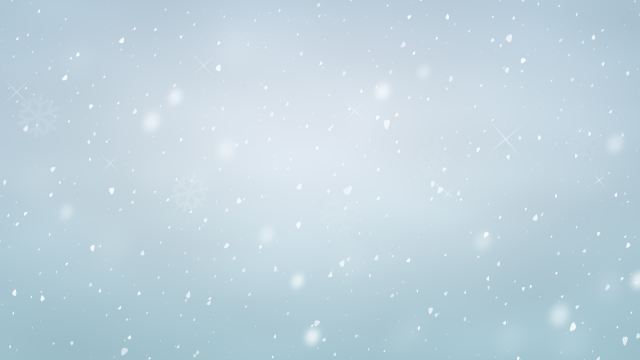
A Shadertoy shader for this background:

```glsl
// Soft winter sky: a pale glow over a steel-blue gradient with faint haze,
// layered hashed-grid snow, blurred out-of-focus flakes, thin diagonal
// glints and a few ghostly six-armed crystals. Lengths are canvas heights.

const vec3 EDGE_COLOR = vec3(0.605, 0.735, 0.790);
const vec3 GLOW_COLOR = vec3(0.860, 0.900, 0.930);
const vec3 SNOW_COLOR = vec3(0.975, 0.992, 1.0);
const vec3 HEIGHT_TINT = vec3(0.010, -0.005, 0.004);
const vec2 GLOW_CENTER = vec2(0.48, 0.60);   // fraction of the canvas
const vec2 GLOW_SIZE = vec2(0.56, 0.48);
const float HAZE_AMOUNT = 0.035;
const float FALL_ANGLE = 1.13;               // long axis of the flakes
const float FLAKE_BLUR = 0.0018;
const int BOKEH_COUNT = 26;
const int GLINT_COUNT = 8;
const int CRYSTAL_COUNT = 5;
const float PI = 3.14159265;

vec4 hash4(vec2 p) {
    vec4 q = fract(p.xyxy * vec4(0.1031, 0.1030, 0.0973, 0.1099));
    q += dot(q, q.wzxy + 33.33);
    return fract((q.xxyz + q.yzzw) * q.zywx);
}

vec2 rotate(vec2 p, float a) {
    float c = cos(a), s = sin(a);
    return vec2(c * p.x + s * p.y, c * p.y - s * p.x);
}

float gradientDot(vec2 cell, vec2 offset) {
    float a = 2.0 * PI * hash4(cell).x;
    return dot(vec2(cos(a), sin(a)), offset);
}

float gradientNoise(vec2 p) {
    vec2 i = floor(p), f = fract(p);
    vec2 u = f * f * f * (f * (f * 6.0 - 15.0) + 10.0);
    vec2 e = vec2(1.0, 0.0);
    return mix(mix(gradientDot(i, f), gradientDot(i + e, f - e), u.x),
               mix(gradientDot(i + e.yx, f - e.yx), gradientDot(i + 1.0, f - 1.0), u.x), u.y);
}

float segmentDistance(vec2 p, vec2 a, vec2 b) {
    vec2 ab = b - a;
    return length(p - a - ab * clamp(dot(p - a, ab) / dot(ab, ab), 0.0, 1.0));
}

// One flake per occupied grid cell; radii.x to radii.y, small ones favoured.
float snowLayer(vec2 p, float cellSize, float share, vec2 radii, float opacity, float seed, float px) {
    vec2 g = rotate(p, seed * 0.7) / cellSize + seed * 7.3;
    vec2 cell = floor(g);
    vec4 h = hash4(cell + seed * 31.0), k = hash4(cell + seed * 57.0 + 11.0);
    float clumps = 1.0 + 0.9 * gradientNoise(cell * cellSize * 3.0 + seed);
    if (h.z > share * clumps) return 0.0;

    vec2 d = rotate((fract(g) - mix(vec2(0.13), vec2(0.87), h.xy)) * cellSize, -seed * 0.7);
    d = rotate(d, FALL_ANGLE + 0.7 * (k.x - 0.5));
    d *= vec2(0.76, mix(1.0, 1.4, k.y));
    float radius = mix(radii.x, radii.y, k.z * k.z);
    float wobble = 1.0 + 0.12 * sin(3.0 * atan(d.y, d.x + 1e-5) + 6.3 * k.w);
    float blur = max(FLAKE_BLUR, 0.6 * px);
    float mask = 1.0 - smoothstep(radius - blur, radius + blur, length(d) * wobble);
    return mask * opacity * mix(0.55, 1.0, h.w);
}

// Blurred flakes: mostly low on the canvas, every third one bright.
float bokeh(vec2 p, float aspect) {
    float clear = 1.0;
    for (int i = 0; i < BOKEH_COUNT; i++) {
        vec4 h = hash4(vec2(float(i) * 3.7, 71.0));
        bool bright = i % 2 == 0;
        vec2 center = vec2(aspect * fract(float(i) * 0.618 + 0.12 * h.x), 0.85 * pow(h.y, 1.5) + 0.03);
        float radius = bright ? mix(0.020, 0.033, h.z) : mix(0.035, 0.065, h.z);
        float opacity = bright ? mix(0.25, 0.75, h.w) : mix(0.04, 0.14, h.w);
        vec2 d = rotate(p - center, FALL_ANGLE) / (radius * vec2(1.1, 0.9));
        clear *= 1.0 - opacity * exp(-1.4 * pow(dot(d, d), 1.3));
    }
    return 1.0 - clear;
}

// Thin crosses whose arms fade toward the tips.
float glints(vec2 p, float aspect, float px) {
    float sum = 0.0, width = max(0.0014, 0.5 * px);
    for (int i = 0; i < GLINT_COUNT; i++) {
        vec4 h = hash4(vec2(float(i) * 5.3, 19.0));
        vec2 center = vec2(aspect * fract(float(i) * 0.618 + 0.70), mix(0.30, 0.85, h.y));
        float arm = mix(0.025, 0.075, h.z * h.z);
        vec2 d = abs(rotate(p - center, 0.25 * PI + 0.25 * (h.x - 0.5)));
        vec2 lines = exp(-d * d / (width * width)) * max(1.0 - d.yx / arm, 0.0);
        sum += max(lines.x, lines.y) * mix(0.35, 0.75, h.w);
    }
    return min(sum, 0.8);
}

// Pale blurred crystals: one arm with a side branch, folded six ways.
float crystals(vec2 p, float aspect) {
    float sum = 0.0;
    for (int i = 0; i < CRYSTAL_COUNT; i++) {
        vec4 h = hash4(vec2(float(i) * 9.1, 43.0));
        vec2 d = p - vec2(aspect * fract(float(i) * 0.618 + 0.06), mix(0.25, 0.8, h.y));
        float a = mod(atan(d.y, d.x + 1e-5) + h.x, PI / 3.0) - PI / 6.0;
        vec2 q = length(d) * vec2(cos(a), abs(sin(a))) / mix(0.04, 0.062, h.z);
        float dist = min(segmentDistance(q, vec2(0.0), vec2(1.0, 0.0)),
                         segmentDistance(q, vec2(0.55, 0.0), vec2(0.8, 0.35)));
        sum += mix(0.06, 0.16, h.w) * exp(-dist * dist * 130.0);
    }
    return sum;
}

void mainImage(out vec4 fragColor, in vec2 fragCoord) {
    vec2 uv = fragCoord / iResolution.xy, p = fragCoord / iResolution.y;
    float aspect = iResolution.x / iResolution.y, px = 1.0 / iResolution.y;

    // Sky glow and stretched haze
    vec2 g = (uv - GLOW_CENTER) / GLOW_SIZE;
    vec3 color = mix(EDGE_COLOR, GLOW_COLOR, exp(-dot(g, g)));
    float haze = gradientNoise(p * vec2(1.7, 3.6) + 4.0) + 0.5 * gradientNoise(p * vec2(3.5, 8.0) + 9.0);
    color += HAZE_AMOUNT * haze + HEIGHT_TINT * (2.0 * uv.y - 1.0);

    // Soft shapes behind, crisp snow in front
    color = mix(color, SNOW_COLOR, crystals(p, aspect));
    color = mix(color, SNOW_COLOR, bokeh(p, aspect));
    color = mix(color, SNOW_COLOR, glints(p, aspect, px));
    float snow = snowLayer(p, 0.050, 0.40, vec2(0.0012, 0.0025), 0.55, 1.0, px);
    snow = max(snow, snowLayer(p, 0.065, 0.52, vec2(0.0022, 0.0042), 0.95, 2.0, px));
    snow = max(snow, snowLayer(p, 0.110, 0.50, vec2(0.0040, 0.0065), 1.0, 3.0, px));
    snow = max(snow, snowLayer(p, 0.220, 0.50, vec2(0.0065, 0.0105), 1.0, 4.0, px));
    fragColor = vec4(mix(color, SNOW_COLOR, snow), 1.0);
}
```
